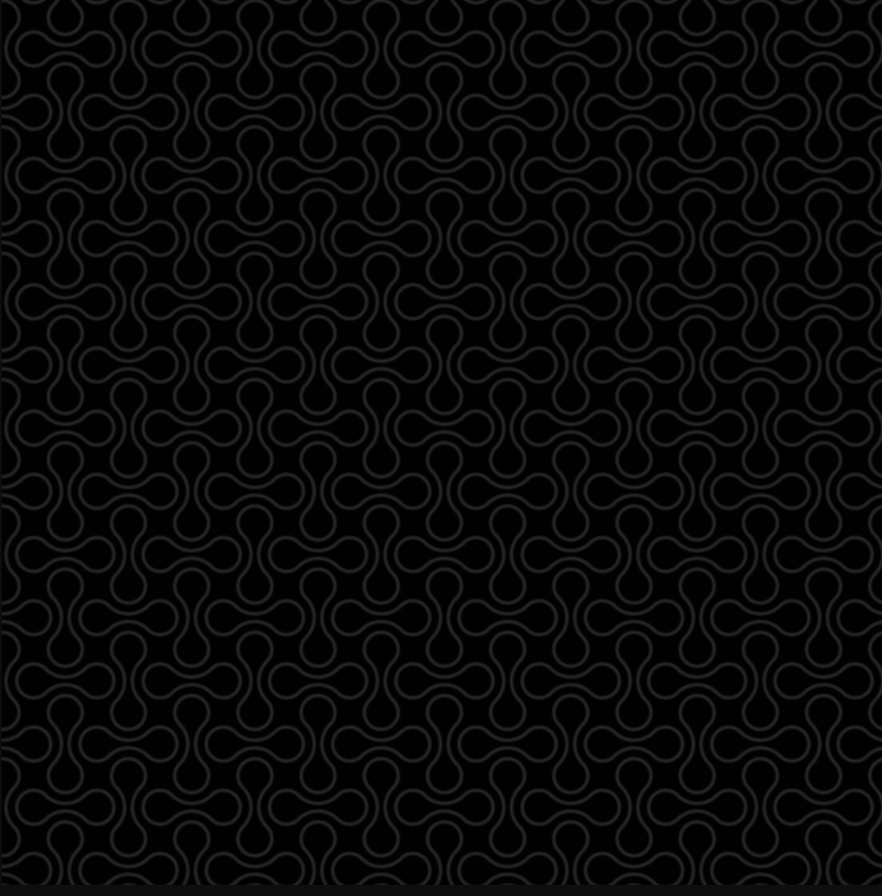
A WebGL 1 fragment shader for this pattern:

```glsl
precision highp float;
// Interlocking horizontal and vertical dumbbell outlines, dark grey on black.

uniform vec2 u_resolution;

#define ROWS 14.18                  // cells over the canvas height
#define FIRST_CELL vec2(0.0729, 0.9453) // centre of the top left horizontal link
#define LOBE_RADIUS 0.268           // in cells
#define LINE_HALF 0.027             // in cells
#define LINE_SOFT 0.028             // in cells
#define GROUND vec3(0.003)
#define LINE_COLOR vec3(0.145)
#define BORDER_COLOR vec3(0.055)
#define BOTTOM_BORDER 0.0125        // in canvas heights
#define LEFT_BORDER 0.0018

// Distance to the outlines inside one cell, folded to its positive quadrant,
// with the cell's own link lying along x.
float outlineDistance(vec2 q) {
  vec2 ownLobe = vec2(0.5, 0.0);
  vec2 neighbourLobe = vec2(0.0, 0.5);
  float toNeighbour = length(q - neighbourLobe);

  // The waist arc is concentric with the neighbour's lobe and tangent to ours.
  float waist = length(ownLobe - neighbourLobe) - LOBE_RADIUS - toNeighbour;
  float lobe = length(q - ownLobe) - LOBE_RADIUS;
  float link = q.x + q.y < 0.5 ? waist : lobe;

  return min(abs(link), abs(toNeighbour - LOBE_RADIUS));
}

void main() {
  vec2 p = gl_FragCoord.xy / u_resolution.y;
  float pixel = 1.0 / u_resolution.y;

  // Checkerboard of cells whose links alternate in direction
  vec2 grid = (p - FIRST_CELL) * ROWS + 0.5;
  vec2 cell = floor(grid);
  vec2 q = abs(fract(grid) - 0.5);
  if (mod(cell.x + cell.y, 2.0) > 0.5) q = q.yx;

  // Soft outline
  float soft = max(LINE_SOFT, 0.7 * pixel * ROWS);
  float line = 1.0 - smoothstep(LINE_HALF - soft, LINE_HALF + soft, outlineDistance(q));
  vec3 color = mix(GROUND, LINE_COLOR, line);

  // Plain strip along the bottom and thin strip at the left
  float inside = min(p.y - BOTTOM_BORDER, p.x - LEFT_BORDER);
  float border = 1.0 - smoothstep(-0.5 * pixel, 0.5 * pixel, inside);
  color = mix(color, BORDER_COLOR, border);

  gl_FragColor = vec4(color, 1.0);
}
```
